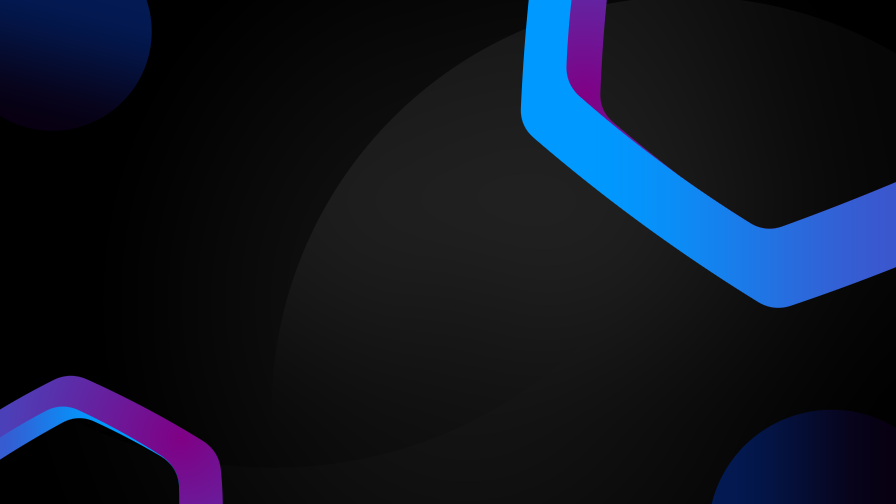
Write a Shadertoy shader that draws this background.

```glsl
// Dark abstract backdrop: soft grey circles, navy discs and two bent neon hexagon frames.

const vec3 AZURE   = vec3(0.00, 0.60, 1.00);
const vec3 INDIGO  = vec3(0.24, 0.33, 0.80);
const vec3 MAGENTA = vec3(0.50, 0.00, 0.52);
const vec3 VIOLET  = vec3(0.30, 0.25, 0.72);
const vec3 NAVY    = vec3(0.01, 0.10, 0.32);
const vec3 INK     = vec3(0.03, 0.00, 0.07);

const float CORNER = 0.028; // rounding of the frame corners

// Coverage of a shape from its signed distance, about one pixel soft
float fill(float d) {
    return clamp(0.5 - d * iResolution.y, 0.0, 1.0);
}

float disc(vec2 p, vec2 center, float radius) {
    return fill(length(p - center) - radius);
}

float smoothMax(float a, float b, float k) {
    float h = max(k - abs(a - b), 0.0) / k;
    return max(a, b) + 0.25 * k * h * h;
}

// Distance to the line a-b, bowed outward; the inside lies to the left
float side(vec2 p, vec2 a, vec2 b, float bulge) {
    vec2 ab = b - a;
    float len = length(ab);
    vec2 dir = ab / len;
    float t = dot(p - a, dir) / len;
    return dot(p - a, vec2(dir.y, -dir.x)) - 4.0 * bulge * t * (1.0 - t);
}

// Three joined sides with rounded corners at b and c
float bentShape(vec2 p, vec2 a, vec2 b, vec2 c, vec2 d, float bulge) {
    float ends = smoothMax(side(p, a, b, 0.002), side(p, b, c, bulge), CORNER);
    return smoothMax(ends, side(p, c, d, 0.002), CORNER);
}

// Two nested bands: outer band, inner band, then the open hole
vec3 drawFrame(vec3 back, float outer, float middle, float hole, vec3 outerColor, vec3 innerColor) {
    vec3 bands = mix(outerColor, innerColor, fill(middle));
    bands = mix(bands, back, fill(max(middle, hole)));
    return mix(back, bands, fill(outer));
}

vec3 purpleGlow(vec2 p, vec2 center) {
    return mix(MAGENTA, VIOLET, clamp(length(p - center) / 0.35, 0.0, 1.0));
}

// Charcoal vignette with two large overlapping circles
vec3 backdrop(vec2 p) {
    float d = length((p - vec2(0.926, 0.40)) / vec2(1.0, 1.1));
    float grey = 0.078 * (1.0 - smoothstep(0.1, 0.95, d));
    float shadowFade = 1.0 - smoothstep(0.8, 1.25, p.x);
    grey -= 0.012 * shadowFade * disc(p, vec2(0.544, 0.954), 0.882);
    float lightFade = smoothstep(0.12, 0.65, p.y) * (1.0 - 0.6 * smoothstep(1.2, 1.8, p.x));
    grey += 0.058 * lightFade * disc(p, vec2(1.361, 0.185), 0.822);
    return vec3(max(grey, 0.0));
}

void mainImage(out vec4 fragColor, in vec2 fragCoord) {
    // Canvas height is 1, width is about 1.778
    vec2 p = fragCoord / iResolution.y;
    p.x += 0.5 * (16.0 / 9.0 - iResolution.x / iResolution.y);
    vec3 color = backdrop(p);

    // Navy discs in opposite corners
    float leftShade = smoothstep(0.74, 1.02, p.y + 0.25 * (p.x - 0.1));
    color = mix(color, mix(INK, NAVY, leftShade), disc(p, vec2(0.104, 0.9375), 0.197));
    float rightShade = 1.0 - smoothstep(1.42, 1.78, p.x);
    color = mix(color, mix(INK, NAVY, rightShade), disc(p, vec2(1.650, -0.058), 0.245));

    // Upper right frame: blue outside, purple inside
    float outer = bentShape(p, vec2(1.049, 1.0), vec2(1.032, 0.750),
                            vec2(1.535, 0.382), vec2(1.778, 0.470), 0.014);
    float middle = bentShape(p, vec2(1.134, 1.0), vec2(1.123, 0.833),
                             vec2(1.519, 0.539), vec2(1.778, 0.639), 0.012);
    float hole = bentShape(p, vec2(1.204, 1.0), vec2(1.190, 0.780),
                           vec2(1.519, 0.528), vec2(1.778, 0.627), 0.006);
    vec3 blue = mix(AZURE, INDIGO, smoothstep(1.15, 1.85, p.x));
    color = drawFrame(color, outer, middle, hole, blue, purpleGlow(p, vec2(1.16, 0.81)));

    // Lower left frame: purple outside, blue inside
    outer = bentShape(p, vec2(0.442, 0.0), vec2(0.433, 0.106),
                      vec2(0.139, 0.262), vec2(0.0, 0.1875), 0.007);
    middle = bentShape(p, vec2(0.356, 0.0), vec2(0.350, 0.076),
                       vec2(0.123, 0.201), vec2(0.0, 0.132), 0.006);
    hole = bentShape(p, vec2(0.356, 0.0), vec2(0.350, 0.076),
                     vec2(0.155, 0.178), vec2(0.0, 0.088), 0.004);
    blue = mix(INDIGO, AZURE, smoothstep(-0.05, 0.22, p.x));
    color = drawFrame(color, outer, middle, hole, purpleGlow(p, vec2(0.36, 0.13)), blue);

    fragColor = vec4(color, 1.0);
}
```
